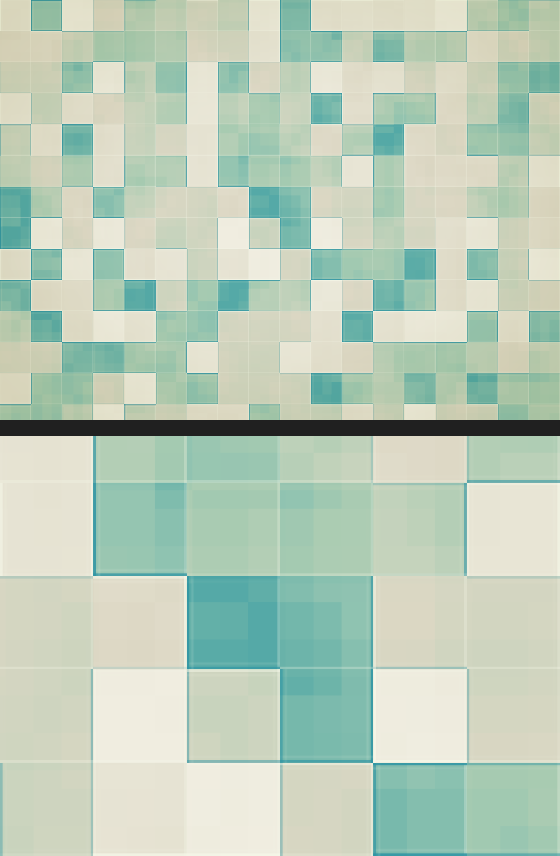
Top: the whole. Bottom: its middle third, enlarged.
Reproduce this pattern procedurally as a Shadertoy shader.

```glsl
#define ROWS 13.5          // tiles over the canvas height
#define CLUMP 0.38         // chance that a tile joins its 2x2 group
#define GHOST 0.1          // strength of the faint inner blocks
#define LINE_WIDTH 0.028   // outline width in tiles
#define DARK_LINE 0.85     // outline on the deeper side of a step
#define LIGHT_LINE 0.7     // outline on the paler side of a step
#define SEAM 0.27          // pale seam between similar tiles
#define RIM 0.12           // soft inner rim of contrasting tiles
#define SEED 37

const vec3 OUTLINE = vec3(0.18, 0.58, 0.64);
const vec3 HIGHLIGHT = vec3(0.96, 0.97, 0.91);

// Ramp from cream over sand and sage to teal
const vec3 RAMP[8] = vec3[8](
    vec3(0.935, 0.925, 0.875), vec3(0.91, 0.90, 0.84),
    vec3(0.86, 0.84, 0.765), vec3(0.76, 0.82, 0.73),
    vec3(0.65, 0.79, 0.69), vec3(0.56, 0.76, 0.69),
    vec3(0.42, 0.70, 0.66), vec3(0.33, 0.66, 0.65));
const float STOPS[8] = float[8](0.0, 0.07, 0.31, 0.57, 0.76, 0.88, 0.97, 1.0);

vec3 toneColor(float tone) {
    vec3 color = RAMP[0];
    for (int i = 1; i < 8; i++) {
        float t = (tone - STOPS[i - 1]) / (STOPS[i] - STOPS[i - 1]);
        color = mix(color, RAMP[i], clamp(t, 0.0, 1.0));
    }
    return color;
}

// Integer hash, 0 to 1
float hash(vec2 cell, int salt) {
    uvec2 q = uvec2(ivec2(cell) + 4096);
    uint n = q.x * 1597334677u ^ q.y * 3812015801u ^ uint(salt + SEED) * 2798796415u;
    n = (n ^ (n >> 16)) * 2146121005u;
    n = (n ^ (n >> 15)) * 2221713035u;
    return float((n ^ (n >> 16)) >> 8) / 16777216.0;
}

// Evenly spread tone of a tile; some tiles share the tone of their group
float tileTone(vec2 cell) {
    vec2 group = floor((cell + floor(hash(cell, 3) * 2.0)) * 0.5);
    return hash(cell, 1) < CLUMP ? hash(group, 2) : hash(cell, 4);
}

// Tile tones with edges smoothed over one pixel
float softTone(vec2 p, float pixel) {
    vec2 base = floor(p - 0.5);
    vec2 s = clamp((fract(p - 0.5) - 0.5) / pixel + 0.5, 0.0, 1.0);
    float near = mix(tileTone(base), tileTone(base + vec2(1, 0)), s.x);
    float far = mix(tileTone(base + vec2(0, 1)), tileTone(base + 1.0), s.x);
    return mix(near, far, s.y);
}

// Shifted copies of the mosaic showing faintly through the tiles
float ghostTone(vec2 p, float pixel) {
    float sum = 0.0;
    for (int i = 0; i < 3; i++) {
        float k = float(i);
        vec2 shift = vec2(90.34 + 61.3 * k, 90.72 + 43.6 * k);
        sum += (softTone(p + shift, pixel) - 0.5) / (1.0 + 0.4 * k);
    }
    return sum;
}

void mainImage(out vec4 fragColor, in vec2 fragCoord) {
    float pixel = ROWS / iResolution.y;
    vec2 p = vec2(fragCoord.x, iResolution.y - fragCoord.y) * pixel;
    vec2 cell = floor(p);
    vec2 local = p - cell - 0.5;
    float own = tileTone(cell);

    // Tile fill; the inner blocks show most in the middle tones
    float tone = softTone(p, pixel);
    float ghostShare = smoothstep(0.05, 0.6, tone) * (1.0 - 0.7 * smoothstep(0.75, 1.0, tone));
    tone += GHOST * ghostTone(p, pixel) * (0.2 + ghostShare);
    vec3 color = toneColor(clamp(tone, 0.0, 1.0));

    // Outlines: teal on the deeper side, pale on the other, and a soft inner rim
    vec2 dir = vec2(1, 0);
    for (int i = 0; i < 4; i++) {
        float d = 0.5 - dot(local, dir);
        float rise = own - tileTone(cell + dir);
        float line = 1.0 - smoothstep(LINE_WIDTH - 0.5 * pixel, LINE_WIDTH + 0.5 * pixel, d);
        float rim = 1.0 - smoothstep(0.0, 0.5 * pixel + 0.02, abs(d - 2.2 * LINE_WIDTH));
        float deep = DARK_LINE * smoothstep(0.1, 0.75, rise);
        float pale = LIGHT_LINE * smoothstep(0.1, 0.8, -rise);
        // The seam lies on one side only, so that it stays thin
        float seam = (i < 2 ? SEAM : 0.0) * (1.0 - smoothstep(0.1, 0.5, abs(rise)));
        color = mix(color, HIGHLIGHT, line * max(pale, seam));
        color = mix(color, OUTLINE, line * deep);
        color = mix(color, HIGHLIGHT, rim * RIM * smoothstep(0.1, 0.7, abs(rise)));
        dir = vec2(-dir.y, dir.x);
    }

    // Warm, slightly darker corners
    float corner = smoothstep(0.3, 1.0, 1.4 * length(fragCoord / iResolution.xy - 0.5));
    color *= mix(vec3(1.005), vec3(0.95, 0.95, 0.90), corner);
    fragColor = vec4(color, 1.0);
}
```
